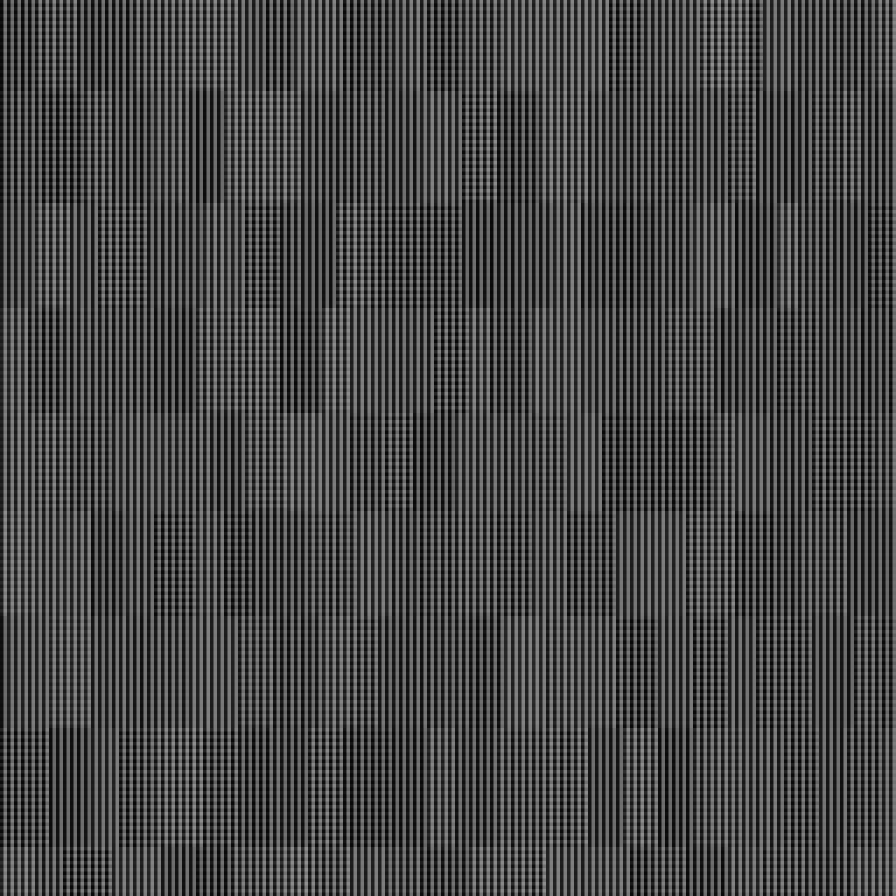
This pattern is drawn by a Shadertoy shader. Its source:

```glsl
// Grey ribbed textile: fine vertical stripes in staggered bands of smooth and stippled blocks.

float hash(vec2 p) {
    return fract(sin(dot(p, vec2(127.1, 311.7))) * 4375.85);
}

// Groove in the first half of each unit, rib in the second, softened over one pixel
float rib(float x, float pixel) {
    return clamp(0.5 + (0.25 - abs(fract(x - 0.25) - 0.5)) / pixel, 0.0, 1.0);
}

// Index of the uneven horizontal band holding a thread row
float bandIndex(float row) {
    float band = 0.0;
    for (float k = 0.0; k < 8.0; k++) {
        float edge = round(7.0 + 15.3 * k + sin(k) + 2.0 * sin(0.45 * k));
        band += step(edge, row);
    }
    return band;
}

// One-dimensional cellular noise: id of the nearest jittered block centre
float blockIndex(float column, float band) {
    float x = (column + 0.5) / 5.5;
    float nearest = 9.0, id = 0.0;
    for (float i = -1.0; i <= 1.0; i++) {
        float cell = floor(x) + i;
        float gap = abs(x - cell - hash(vec2(cell, band + 17.0)));
        if (gap < nearest) {
            nearest = gap;
            id = cell;
        }
    }
    return id;
}

void mainImage(out vec4 fragColor, in vec2 fragCoord) {
    // 128 threads each way, each one a groove and a rib
    vec2 thread = fragCoord / iResolution.xy * 128.0;
    vec2 pixel = 128.0 / iResolution.xy;
    vec2 cell = floor(thread);

    float band = bandIndex(cell.y);
    vec2 block = vec2(blockIndex(cell.x, band), band);

    // Block shade, with a slight difference between single grooves and ribs
    float shade = 0.085 * (hash(block + 3.7) - 0.52);
    float strand = floor(thread.x * 2.0);
    shade += 0.035 * (hash(vec2(strand, band + 41.0)) - 0.5);

    // Cross threads: faint in smooth blocks, strong in stippled ones
    float relief = mix(0.006, 0.058, pow(hash(block + 61.3), 1.4));
    float ripple = relief * (2.0 * rib(thread.y, pixel.y) - 1.0);

    float grey = mix(0.1, 0.465, rib(thread.x, pixel.x)) + shade + ripple;
    fragColor = vec4(vec3(clamp(grey, 0.03, 0.56)), 1.0);
}
```
